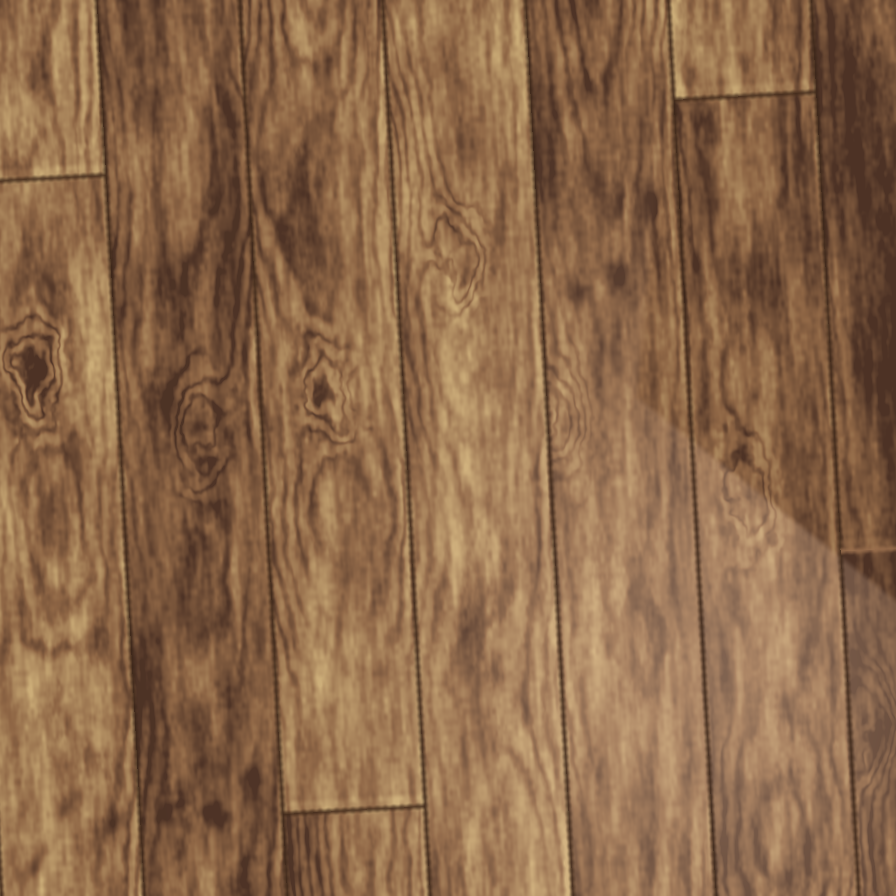
Reproduce this texture procedurally as a Shadertoy shader.

```glsl
// Worn oak floorboards, slightly tilted, with knots, butt joints and a patch of window glare.

// Per board: tone, joint height, knot height, knot position across the board
const vec4 BOARDS[8] = vec4[8](
    vec4(.50, -1., .30, .5), vec4(.60, .798, .575, .43),
    vec4(.36, -1., .50, .57), vec4(.56, .074, .544, .46),
    vec4(.63, -1., .679, .44), vec4(.47, -1., .49, .16),
    vec4(.40, .847, .407, .40), vec4(.16, .333, .126, .20));

float hash(vec2 p) {
    vec3 q = fract(p.xyx * vec3(.1031, .1030, .0973));
    q += dot(q, q.yzx + 33.33);
    return fract((q.x + q.y) * q.z);
}

// Value noise, centred on zero
float noise(vec2 p) {
    vec2 i = floor(p), f = fract(p);
    f = f * f * (3. - 2. * f);
    return mix(mix(hash(i), hash(i + vec2(1, 0)), f.x),
               mix(hash(i + vec2(0, 1)), hash(i + vec2(1, 1)), f.x), f.y) - .5;
}

float fbm(vec2 p) {
    float sum = 0., amp = 1.;
    for (int i = 0; i < 4; i++) {
        sum += amp * noise(p);
        p = p * 2.03 + 17.3;
        amp *= .5;
    }
    return sum;
}

// Soft elliptical spot
float spot(vec2 d, vec2 radius) {
    d /= radius;
    return exp(-dot(d, d));
}

vec3 woodColor(float t) {
    vec3 c = mix(vec3(.28, .18, .135), vec3(.56, .40, .27), clamp(t * 2., 0., 1.));
    return mix(c, vec3(.80, .68, .47), clamp(t * 2. - 1., 0., 1.));
}

// Bright patch cut by a wedge of shadow on the right
float glare(vec2 p) {
    float below = .557 - .785 * (p.x - .71) - p.y;
    float left = .71 + .1 * (p.y - .557) - p.x;
    float lit = smoothstep(-.006, .006, max(below, left));
    return lit * spot(p - vec2(.80, .25), vec2(.28, .36));
}

void mainImage(out vec4 fragColor, in vec2 fragCoord) {
    vec2 p = fragCoord / iResolution.xy;
    float px = 1. / iResolution.y;

    // Board coordinates
    float along = p.y - .055 * p.x;
    float across = (p.x - .108 - .053 * (1. - p.y)) / .1595;
    float id = floor(across), u = across - id;
    vec4 board = BOARDS[clamp(int(id) + 2, 0, 7)];
    float fromJoint = along - board.y;
    float seed = id * 19. + step(0., fromJoint) * 7. + 60.;

    // Base tone; the shorter piece past a joint differs
    float tone = board.x - .01;
    if (board.y > 0. && fromJoint * (board.y - board.z) > 0.) tone += .10 * sign(id - 2.);

    // Growth rings: arches bent by noise and wrapped round the knot
    vec2 k = vec2(u - board.w, along - board.z) * vec2(.16, 1.);
    k += vec2(.022, .04) * vec2(fbm(vec2(u * 4. + seed, along * 22.)), fbm(vec2(u * 4., along * 18. + seed)));
    float knot = spot(k, vec2(.03, .065));
    float rings = 2.3 * (u - .5) * (u - .5) - .5 * along + .65 * knot
        + .6 * noise(vec2(u * 2. + seed, along * 5.))
        + .10 * fbm(vec2(u * 7. + seed, along * 20.));
    float line = sin(rings * 34.);
    float strength = .75 + 1.1 * noise(vec2(u * 3. + seed, along * 7. + 40.)) + .3 * knot;
    tone += .15 * strength * (line - .4 * line * line);

    // Stains, long streaks, fibres and surface bumps
    tone += .30 * fbm(vec2(u * 2.2 + seed, along * 5. + 9.));
    tone += .26 * noise(vec2(u * 11. + seed + 2. * rings, along * 9.));
    tone += .30 * noise(vec2(u * 24. + seed + 3. * rings, along * 22.));
    tone += .16 * noise(vec2(u * 42. + seed, along * 80.));
    tone += .12 * noise(p * 165.);
    tone -= .28 * spot(k, vec2(.010, .015));

    // Dark scars near the foot of the left boards and halfway up one other
    if (id == -1. || id == 0. || id == 3.) {
        float base = id == 3. ? .64 : .02;
        for (float i = 0.; i < 3.; i++) {
            vec2 c = vec2(.25 + .27 * i, base + .1 * hash(vec2(i, seed)));
            vec2 d = (vec2(u, along) - c) * vec2(.16, 1.);
            d.x += (hash(vec2(seed, i)) - .5) * d.y;
            d += .014 * vec2(noise(p * 55.), noise(p * 55. + 31.));
            tone -= .45 * spot(d, vec2(.011, .021));
        }
        if (id == 3.) tone -= .16 * spot(vec2(u - .5, along - .68), vec2(.7, .14));
    }

    // Worn light edge beside each seam and above each joint
    tone += .13 * smoothstep(.90, .97, u);
    tone += .12 * smoothstep(.012, .004, abs(fromJoint - .005));
    vec3 color = woodColor(clamp(tone, .04, 1.));

    // Reflected light
    float shine = glare(p);
    color = mix(color + .07 * shine, vec3(.78, .64, .52), .32 * shine);

    // Seams with a faintly beaded edge, then butt joints
    float bead = .0003 * sin(along * 690.);
    float seam = min(u, 1. - u) * .1595;
    float soft = .0018 + px;
    color = mix(color, vec3(.22, .14, .09), .82 * smoothstep(soft, -soft, seam - .0021 - bead));
    vec3 jointColor = id == 5. ? vec3(.60, .43, .30) : vec3(.25, .16, .10);
    float joint = abs(fromJoint) - .0024 - .0004 * sin(p.x * 690.);
    color = mix(color, jointColor, .8 * smoothstep(soft, -soft, joint));

    fragColor = vec4(color, 1.);
}
```
